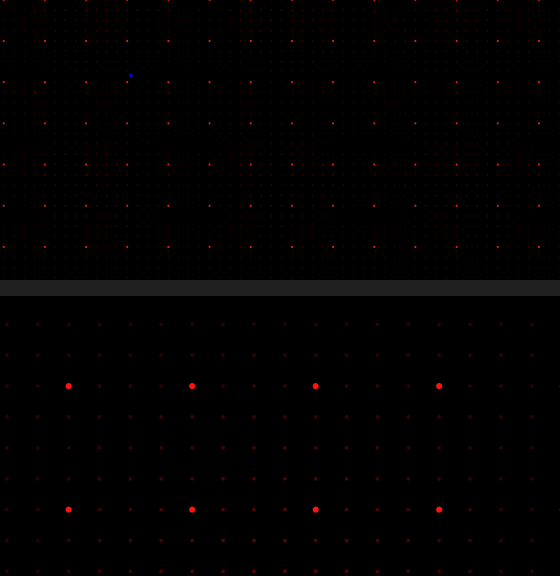
Top: the whole. Bottom: its middle third, enlarged.
Reproduce this pattern procedurally as a Shadertoy shader.

```glsl
const float MAJOR_STEP = 0.14704;
const float MINOR_STEP = MAJOR_STEP / 4.0;
const vec2 GRID_ANCHOR = vec2(1.0425, 0.5594);
const float MAJOR_RADIUS = 0.0036;
const float MINOR_RADIUS = 0.0022;
const vec3 MAJOR_COLOR = vec3(1.0, 0.08, 0.05);
const vec3 MINOR_COLOR = vec3(0.30, 0.015, 0.01);

// Broad, faint brightening of the small dots
const vec2 GLOW_PERIOD = vec2(0.664, 0.586);
const vec2 GLOW_CENTER = vec2(0.3385, 0.349);
const float GLOW_MIN = 0.55;
const float GLOW_MAX = 1.15;

const vec2 MARKER_CENTER = vec2(0.4674, 0.7305);
const vec2 MARKER_HALF_SIZE = vec2(0.0050, 0.0058);
const vec3 MARKER_COLOR = vec3(0.0, 0.0, 1.0);

const float TAU = 6.2831853;

float coverage(float dist, float softness) {
    return 1.0 - smoothstep(-softness, softness, dist);
}

// Distance to the nearest dot of a square lattice
float dotGrid(vec2 p, float spacing, float radius) {
    vec2 cell = (fract(p / spacing + 0.5) - 0.5) * spacing;
    return length(cell) - radius;
}

float boxDistance(vec2 p, vec2 halfSize) {
    vec2 q = abs(p) - halfSize;
    return length(max(q, 0.0)) + min(max(q.x, q.y), 0.0);
}

float glow(vec2 p) {
    vec2 wave = 0.5 + 0.5 * cos(TAU * (p - GLOW_CENTER) / GLOW_PERIOD);
    return mix(GLOW_MIN, GLOW_MAX, wave.x * wave.y);
}

void mainImage(out vec4 fragColor, in vec2 fragCoord) {
    vec2 p = fragCoord / iResolution.y;
    vec2 gridPos = p - GRID_ANCHOR;
    float softness = 0.6 / iResolution.y;

    // Small dots, then the larger dot at every fourth crossing
    float minorDots = coverage(dotGrid(gridPos, MINOR_STEP, MINOR_RADIUS), softness);
    float majorDots = coverage(dotGrid(gridPos, MAJOR_STEP, MAJOR_RADIUS), softness);
    vec3 color = MINOR_COLOR * glow(p) * minorDots;
    color = mix(color, MAJOR_COLOR, majorDots);

    // Single marker
    float marker = coverage(boxDistance(p - MARKER_CENTER, MARKER_HALF_SIZE), softness);
    color = mix(color, MARKER_COLOR, marker);

    fragColor = vec4(color, 1.0);
}
```
